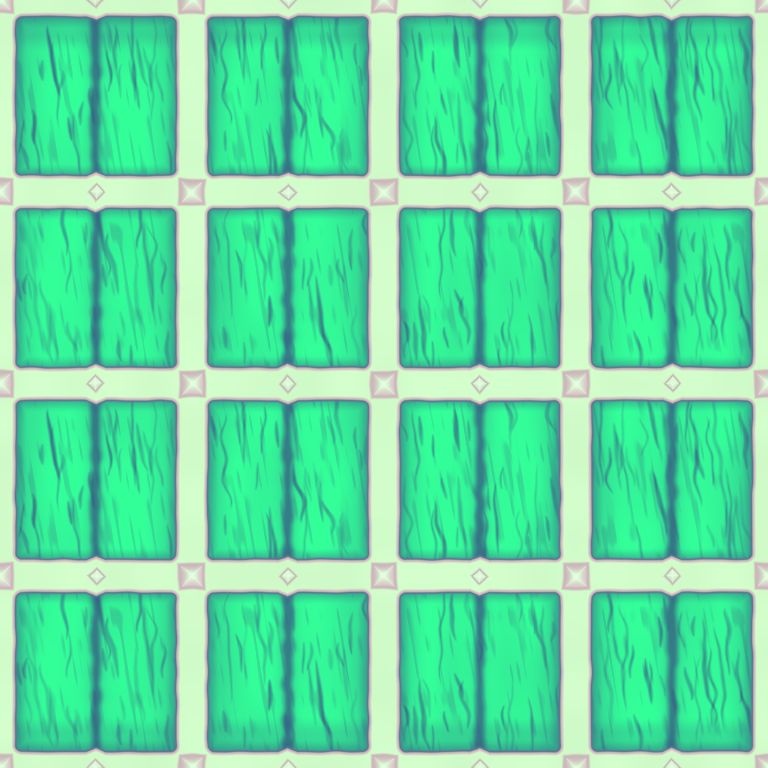
This pattern is drawn by a WebGL 1 fragment shader. Its source:

```glsl
precision highp float;
// Pale lattice over square panels of two weathered green planks, with faceted
// studs on the crossings and small diamonds on the horizontal bars.
// Rounded-box distances shape the panels; hashed tapered strokes make the grain.
uniform vec2 u_resolution;

const float REPEATS = 4.0;
const vec2 PANEL_HALF = vec2(0.421, 0.417);
const float CORNER = 0.035;
const float RIM_WIDTH = 0.020;
const float SEAM_HALF = 0.034;
const float STUD_HALF = 0.070;
const float DIAMOND_HALF = 0.033;
const float SLANT = 0.16;
const int STROKES = 26;
const vec3 FRAME = vec3(0.82, 0.99, 0.79);
const vec3 PINK = vec3(0.82, 0.72, 0.74);
const vec3 MAUVE = vec3(0.76, 0.64, 0.72);
const vec3 EDGE = vec3(0.38, 0.45, 0.58);
const vec3 GREEN = vec3(0.20, 1.00, 0.60);
const vec3 DEEP = vec3(0.21, 0.36, 0.51);

vec2 hash2(vec2 p) {
  vec3 a = fract(p.xyx * vec3(0.1031, 0.1030, 0.0973));
  a += dot(a, a.yzx + 33.33);
  return fract((a.xx + a.yz) * a.zy);
}

// Value noise that wraps after a whole number of lattice steps.
float noise(vec2 p, float period) {
  vec2 i = floor(p), f = fract(p);
  f = f * f * (3.0 - 2.0 * f);
  vec2 a = mod(i, period), b = mod(i + 1.0, period);
  return mix(mix(hash2(a).x, hash2(vec2(b.x, a.y)).x, f.x),
             mix(hash2(vec2(a.x, b.y)).x, hash2(b).x, f.x), f.y);
}

float panelDistance(vec2 p) {
  vec2 halfSize = PANEL_HALF;
  halfSize.y -= 0.020 * max(0.0, 1.0 - abs(p.x) / 0.05);
  vec2 q = abs(p) - halfSize + CORNER;
  return length(max(q, 0.0)) + min(max(q.x, q.y), 0.0) - CORNER;
}

// Slanted, wavering strokes that taper at both ends; 1 is clean wood.
float grain(vec2 p, vec2 seed, float px) {
  float clean = 1.0;
  for (int i = 0; i < STROKES; i++) {
    float n = float(i);
    vec2 place = hash2(seed + vec2(n * 3.0, 5.0));
    vec2 form = hash2(seed + vec2(n * 3.0, 71.0));
    float dy = p.y - (place.y - 0.5) * 0.75;
    float reach = mix(0.06, 0.32, form.x * form.x);
    float taper = max(0.0, 1.0 - dy * dy / (reach * reach));
    float x = ((n + place.x) / float(STROKES) - 0.5) * 0.84 - SLANT * form.y * dy;
    x += (noise(vec2(p.y * 9.0, n * 2.0) + seed, 64.0) - 0.5) * 0.045;
    float d = abs(p.x - x) - mix(0.004, 0.013, form.y) * taper;
    float soft = 0.004 + px;
    float mask = (1.0 - smoothstep(-soft, soft, d)) * smoothstep(0.0, 0.35, taper);
    float wear = 0.6 + 0.4 * noise(p * vec2(60.0, 14.0) + seed, 64.0);
    clean *= 1.0 - mask * wear * mix(0.25, 0.75, place.x);
  }
  return clean;
}

vec3 planks(vec2 p, vec2 seed, float depth, float px, float canvasEdge) {
  float shade = grain(p, seed, px);
  // Fine fibres and broad uneven tone
  float fibre = noise(vec2((p.x + SLANT * p.y) * 55.0, p.y * 7.0) + seed, 64.0);
  shade *= 1.0 - 0.22 * smoothstep(0.62, 0.92, fibre);
  shade *= 0.90 + 0.14 * noise(p * vec2(7.0, 3.0) + seed, 64.0);
  // Dark wavy seam between the planks
  float wave = noise(vec2(p.y * 16.0, sign(p.x) * 3.0) + seed, 64.0) - 0.5;
  float seam = abs(p.x) - SEAM_HALF - 0.016 * wave;
  shade *= mix(0.25, 1.0, smoothstep(-0.030, 0.010, seam));
  shade *= 1.0 - 0.16 * exp(-max(seam, 0.0) / 0.025);
  // Shadows along the panel sides and the outer rows
  shade *= mix(0.62, 1.0, smoothstep(0.0, 0.07, depth));
  shade *= 1.0 - 0.20 * smoothstep(0.24, 0.42, abs(p.x));
  shade *= mix(0.80, 1.0, smoothstep(0.045, 0.068, canvasEdge));
  vec3 color = mix(DEEP, GREEN, clamp(shade, 0.0, 1.0));
  return mix(EDGE, color, smoothstep(0.002, 0.017, depth));
}

// Faceted square with a four-pointed gleam toward its corners.
vec3 stud(vec3 base, vec2 q, float size, float core, float px) {
  vec2 u = q / size;
  float m = max(abs(u.x), abs(u.y));
  vec2 r = abs(vec2(u.x + u.y, u.x - u.y)) * 0.5;
  float gleam = 1.0 - smoothstep(0.45, 1.30, sqrt(r.x) + sqrt(r.y));
  float facet = abs(u.x) > abs(u.y) ? sign(u.x) : -sign(u.y);
  vec3 face = mix(PINK, FRAME, core) + 0.025 * facet;
  face = mix(face, vec3(0.88, 1.0, 0.87), gleam);
  face = mix(face, mix(PINK, MAUVE, core), smoothstep(0.66, 0.88, m));
  float soft = px + 0.003;
  return mix(face, base, smoothstep(-soft, soft, (m - 1.0) * size));
}

void main() {
  vec2 uv = gl_FragCoord.xy / u_resolution;
  vec2 g = uv * REPEATS;
  float px = REPEATS / min(u_resolution.x, u_resolution.y);
  vec2 p = fract(g) - 0.5;
  vec2 seed = mod(floor(g), vec2(REPEATS, 2.0)) * 17.0 + 3.0;
  vec2 warp = vec2(noise(g * 12.0, 48.0), noise(g * 12.0 + 19.0, 48.0)) - 0.5;

  // Frame and its pink rim
  float d = panelDistance(p + warp * 0.007);
  vec3 color = FRAME + 0.025 * (noise(g * 5.0, 20.0) - 0.5);
  color = mix(PINK, color, smoothstep(0.004, RIM_WIDTH, d));

  // Studs and diamonds, slightly uneven
  vec2 crossing = fract(g + 0.5) - 0.5 + warp * 0.012;
  color = stud(color, crossing, STUD_HALF, 0.15, px);
  vec2 bar = fract(g + vec2(0.0, 0.5)) - 0.5 + warp * 0.014;
  vec2 turned = vec2(bar.x + bar.y, bar.x - bar.y) * 0.7071;
  color = stud(color, turned, DIAMOND_HALF, 0.8, px);

  // Planks inside the opening
  vec3 wood = planks(p, seed, -d, px, min(uv.y, 1.0 - uv.y));
  color = mix(wood, color, smoothstep(-px, px, d));
  gl_FragColor = vec4(clamp(color, 0.0, 1.0), 1.0);
}
```
